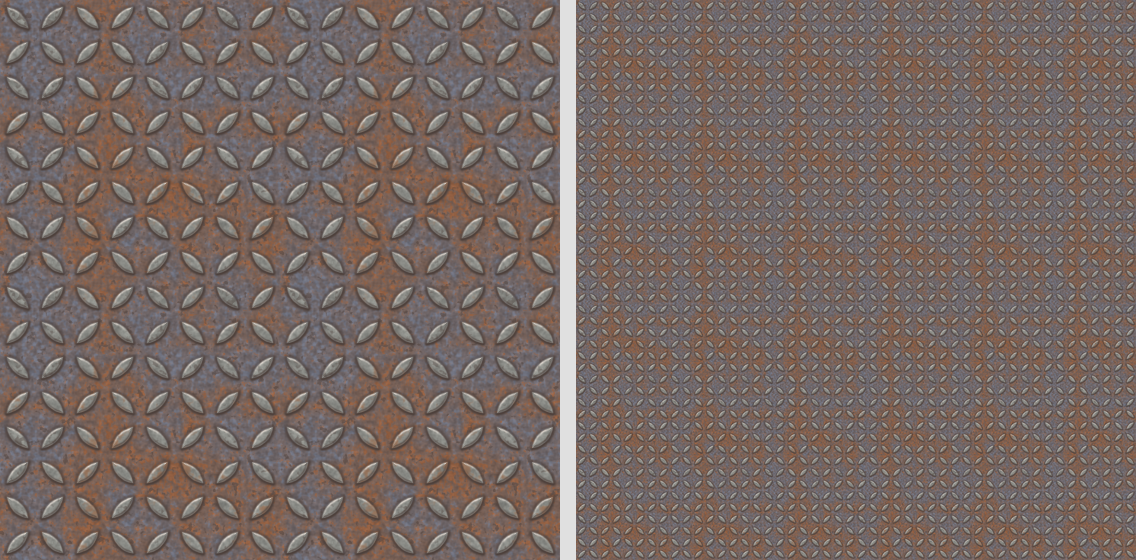
Left: one tile. Right: repeated 3 by 3.
Give the GLSL for this texture, as a WebGL 2 fragment shader.

```glsl
#version 300 es
precision highp float;
// Worn steel tread plate: alternating diagonal raised lozenges on rust-mottled metal.
uniform vec2 u_resolution;
out vec4 fragColor;

#define CELLS 16.0        // lozenges across and down, even
#define WEAR_TILES 2.0    // repeats of the wear pattern
#define HALF_LENGTH 0.42  // lozenge, in cells
#define HALF_WIDTH 0.145
#define RIM 0.032         // bevel width, in cells
#define HALO 0.055        // grime width around each lozenge
#define RUST 0.55         // strength of the orange flecks
#define GRAIN 0.13        // strength of the fine mottling

const vec3 STEEL = vec3(0.445, 0.410, 0.420);
const vec3 BROWN = vec3(0.490, 0.390, 0.345);
const vec3 ORANGE = vec3(0.590, 0.330, 0.170);
const vec3 BLUE = vec3(0.420, 0.460, 0.540);
const vec3 GRIME = vec3(0.300, 0.250, 0.230);
const vec3 FACE = vec3(0.545, 0.550, 0.530);
const vec3 GLINT = vec3(0.860, 0.830, 0.800);
const vec2 LIGHT = vec2(-0.24, 0.97);

// Gradient noise on a lattice that wraps after "period" steps
float corner(vec2 lattice, vec2 offset, float period) {
  vec2 c = mod(lattice, period);
  float angle = 6.2832 * fract(sin(dot(c, vec2(127.1, 311.7)) + period) * 43758.5);
  return dot(vec2(cos(angle), sin(angle)), offset);
}

float noise(vec2 uv, float period) {
  vec2 p = uv * period, i = floor(p), f = p - i;
  vec2 w = f * f * f * (f * (f * 6.0 - 15.0) + 10.0);
  vec2 x = vec2(1, 0), y = vec2(0, 1);
  float low = mix(corner(i, f, period), corner(i + x, f - x, period), w.x);
  float high = mix(corner(i + y, f - y, period), corner(i + 1.0, f - 1.0, period), w.x);
  return 1.5 * mix(low, high, w.y);
}

float fbm(vec2 uv, float period, int octaves) {
  float sum = 0.0, gain = 0.6;
  for (int i = 0; i < octaves; i++) {
    sum += gain * noise(uv, period);
    period *= 2.0;
    gain *= 0.6;
  }
  return sum;
}

// Signed distance to a pointed lens lying along the rising diagonal
float lens(vec2 p) {
  vec2 q = abs(vec2(p.x - p.y, p.x + p.y)) * 0.7071;
  float r = (HALF_LENGTH * HALF_LENGTH + HALF_WIDTH * HALF_WIDTH) / (2.0 * HALF_WIDTH);
  float d = r - HALF_WIDTH;
  return (q.y - HALF_LENGTH) * d > q.x * HALF_LENGTH
    ? length(q - vec2(0.0, HALF_LENGTH))
    : length(q + vec2(d, 0.0)) - r;
}

float band(float x, float width) {
  return exp(-x * x / (width * width));
}

void main() {
  vec2 uv = gl_FragCoord.xy / u_resolution;
  vec2 wearUv = uv * WEAR_TILES;

  // Wear layers: broad patches, medium blotches, fine specks
  float patches = fbm(wearUv, 4.0, 4) + 0.16 * sin(6.2832 * (wearUv.y - 0.05));
  float blotch = fbm(wearUv, 23.0, 3);
  float speck = fbm(wearUv, 58.0, 2);
  float fleck = fbm(wearUv + 0.37, 47.0, 2);

  // Mottled base plate
  vec3 color = mix(STEEL, BROWN, smoothstep(-0.3, 0.3, patches + 0.3 * blotch));
  float rust = smoothstep(0.1, 0.65, speck + 0.5 * blotch + 0.6 * patches);
  float blue = smoothstep(0.1, 0.65, fleck - 0.3 * blotch - 0.6 * patches);
  color = mix(color, ORANGE, RUST * rust);
  color = mix(color, BLUE, 0.6 * blue);
  color *= 1.0 + GRAIN * (fleck + speck + blotch);
  color = mix(color, GRIME, 0.5 * smoothstep(0.25, 0.65, blotch - 0.5 * speck));

  // Lozenge in this cell, mirrored on odd cells
  vec2 grid = uv * CELLS;
  vec2 cell = floor(grid);
  vec2 p = grid - cell - 0.5;
  float side = mod(cell.x + cell.y, 2.0) < 0.5 ? 1.0 : -1.0;
  vec2 flip = vec2(side, 1.0);
  float d = lens(p * flip) + 0.012 * blotch;
  float facing = (lens((p + 0.03 * LIGHT) * flip) - lens((p - 0.03 * LIGHT) * flip)) / 0.06;

  // Grime ring, heavier on the side away from the light
  float ring = band(d - 0.035, HALO) * (0.72 - 0.28 * facing);
  color = mix(color, GRIME, clamp(ring, 0.0, 1.0));

  // Worn metal face with a few rust stains
  vec3 metal = FACE * (1.0 + 0.14 * speck + 0.16 * blotch - 0.12 * p.y);
  float stain = smoothstep(0.25, 0.8, patches + 0.6 * blotch + 0.3 * fleck);
  metal = mix(metal, ORANGE, 0.5 * stain);
  metal = mix(metal, GRIME, 0.4 * smoothstep(0.3, 0.8, fleck - patches));

  // Bevel: bright toward the light, dark away from it
  float bevel = band(d + RIM, RIM);
  float glint = bevel * smoothstep(0.2, 0.95, facing) * (0.75 + 0.5 * speck);
  metal = mix(metal, GLINT, clamp(glint, 0.0, 1.0));
  metal = mix(metal, GRIME, 0.6 * bevel * smoothstep(0.0, 0.9, -facing));
  color = mix(color, metal, smoothstep(0.03, -0.03, d));

  fragColor = vec4(color, 1.0);
}
```
